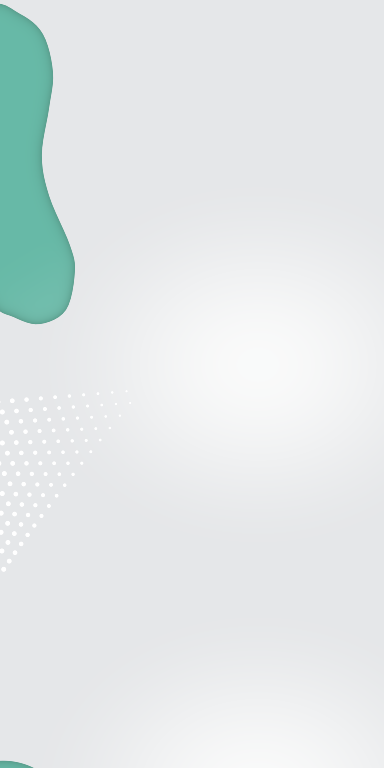
Write a Shadertoy shader that draws this background.

```glsl
// A pale grey backdrop with two soft oval glows, green rounded blobs on the left
// and a wedge of white dots. The large blob is a closed spline turned into a signed
// distance; the dots come from a gently bent lattice. Canvas is 1 wide, 2 high.

const vec3 PALE_GREY = vec3(0.898, 0.904, 0.912);
const vec3 GLOW_WHITE = vec3(0.978, 0.98, 0.98);
const vec3 GREEN = vec3(0.405, 0.727, 0.655);
const vec3 LIGHT_GREEN = vec3(0.45, 0.745, 0.68);
const vec3 EDGE_GREEN = vec3(0.33, 0.58, 0.515);

const int KNOTS = 15;
const int SUBDIVISIONS = 6;
const vec2 OUTLINE[KNOTS] = vec2[KNOTS](
    vec2(-0.026, 1.984), vec2(0.052, 1.964), vec2(0.112, 1.911),
    vec2(0.138, 1.812), vec2(0.128, 1.719), vec2(0.109, 1.596),
    vec2(0.128, 1.490), vec2(0.182, 1.362), vec2(0.195, 1.292),
    vec2(0.172, 1.193), vec2(0.104, 1.156), vec2(0.036, 1.174),
    vec2(-0.026, 1.216), vec2(-0.13, 1.4), vec2(-0.13, 1.85));

vec2 catmullRom(vec2 a, vec2 b, vec2 c, vec2 d, float t) {
    return b + 0.5 * t * (c - a + t * (2.0 * a - 5.0 * b + 4.0 * c - d
             + t * (3.0 * (b - c) + d - a)));
}

float segmentDistance(vec2 p, vec2 a, vec2 b) {
    vec2 ab = b - a;
    return length(p - a - ab * clamp(dot(p - a, ab) / dot(ab, ab), 0.0, 1.0));
}

// Signed distance to the closed spline, negative inside
float splineBlob(vec2 p) {
    float nearest = 10.0;
    float side = 1.0;
    vec2 start = OUTLINE[0];
    for (int i = 0; i < KNOTS; i++) {
        vec2 a = OUTLINE[(i + KNOTS - 1) % KNOTS];
        vec2 b = OUTLINE[i];
        vec2 c = OUTLINE[(i + 1) % KNOTS];
        vec2 d = OUTLINE[(i + 2) % KNOTS];
        for (int k = 1; k <= SUBDIVISIONS; k++) {
            vec2 end = catmullRom(a, b, c, d, float(k) / float(SUBDIVISIONS));
            nearest = min(nearest, segmentDistance(p, start, end));
            if ((start.y > p.y) != (end.y > p.y)) {
                float crossing = mix(start.x, end.x, (p.y - start.y) / (end.y - start.y));
                if (p.x < crossing) side = -side;
            }
            start = end;
        }
    }
    return side * nearest;
}

// Oval falloff, 1 at the centre and 0 at the given radii
float ovalGlow(vec2 p, vec2 centre, vec2 radii) {
    return 1.0 - smoothstep(0.0, 1.0, length((p - centre) / radii));
}

float coverage(float dist, float pixel) {
    return 1.0 - smoothstep(-0.5 * pixel, 0.5 * pixel, dist);
}

// Rows start on the slanted right edge and run left; dots grow towards the left
float dotWedge(vec2 p) {
    float nearest = 10.0;
    for (int row = -1; row <= 16; row++) {
        float r = float(row);
        vec2 first = vec2(0.339 - 0.0273 * r + 0.00042 * r * r,
                          0.9505 - 0.0333 * r + 0.00039 * r * r);
        vec2 stride = vec2(-0.037 + 0.0002 * r, -0.0026 + 0.0005 * r);
        for (int col = row < 0 ? 1 : 0; col < 11; col++) {
            vec2 centre = first + stride * float(col);
            float radius = mix(0.0066, 0.0026, clamp(centre.x / 0.34, 0.0, 1.0));
            nearest = min(nearest, length(p - centre) - radius);
        }
    }
    return nearest;
}

// Green fill that darkens softly just inside its rim
vec3 paintBlob(vec3 under, vec3 fill, float dist, float pixel) {
    float rim = 0.75 * exp(min(dist, 0.0) / 0.011);
    return mix(under, mix(fill, EDGE_GREEN, rim), coverage(dist, pixel));
}

void mainImage(out vec4 fragColor, in vec2 fragCoord) {
    vec2 p = fragCoord / iResolution.xy * vec2(1.0, 2.0);
    float pixel = 2.0 / iResolution.y;

    // Backdrop and glows
    float glow = ovalGlow(p, vec2(0.672, 1.05), vec2(0.63, 0.51))
               + ovalGlow(p, vec2(0.672, -0.07), vec2(0.63, 0.51));
    vec3 color = mix(PALE_GREY, GLOW_WHITE, min(glow, 1.0));

    // Dots
    color = mix(color, vec3(1.0), coverage(dotWedge(p), pixel));

    // Blobs
    vec3 fill = mix(LIGHT_GREEN, GREEN, smoothstep(1.15, 1.4, p.y - 0.6 * p.x + 0.08));
    color = paintBlob(color, fill, splineBlob(p), pixel);
    color = paintBlob(color, GREEN, length(p - vec2(0.008, -0.161)) - 0.18, pixel);

    fragColor = vec4(color, 1.0);
}
```
